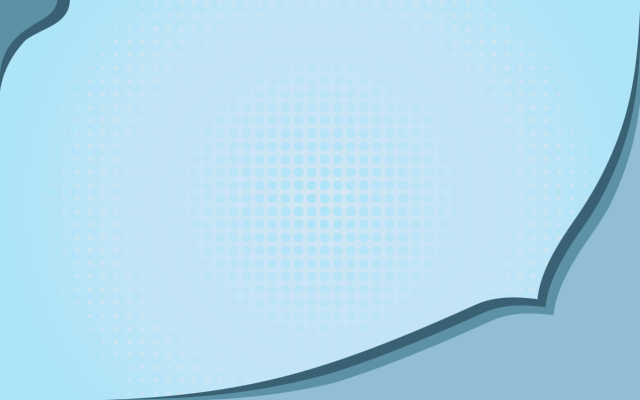
Write a WebGL 2 fragment shader that draws this background.

```glsl
#version 300 es
precision highp float;
// Pale blue halftone glow framed by layered, curved corner ribbons.

#define UNITS 480.0                  // canvas height in design units
#define GLOW_CENTER vec2(383.0, 240.0)
#define GRID_ORIGIN vec2(374.0, 242.0)
#define PITCH 15.64                  // halftone spacing
#define DOT_RADIUS 5.8
#define DOT_REACH 350.0              // dots vanish at this distance
#define BLEND_RADIUS 190.0           // dots and ground share one colour here
#define RIBBON_STEP 9.6              // offset between ribbon layers

uniform vec2 u_resolution;
out vec4 outColor;

const vec3 PALE  = vec3(0.820, 0.902, 0.950);
const vec3 SKY   = vec3(0.765, 0.895, 0.968);
const vec3 CYAN  = vec3(0.682, 0.893, 0.973);
const vec3 MIST  = vec3(0.790, 0.898, 0.950);
const vec3 STEEL = vec3(0.570, 0.740, 0.842);
const vec3 TEAL  = vec3(0.360, 0.570, 0.652);
const vec3 DEEP  = vec3(0.222, 0.382, 0.450);

// Cubic Hermite span; each knot is (position, value, slope).
float span(float s, vec3 a, vec3 b) {
    float h = b.x - a.x;
    float t = clamp((s - a.x) / h, 0.0, 1.0);
    float u = 1.0 - t;
    return u * u * ((1.0 + 2.0 * t) * a.y + t * h * a.z)
         + t * t * ((1.0 + 2.0 * u) * b.y - u * h * b.z);
}

// Smooth curve through four knots, constant beyond both ends.
float curve(float s, vec3 a, vec3 b, vec3 c, vec3 d) {
    if (s < b.x) return span(s, a, b);
    return s < c.x ? span(s, b, c) : span(s, c, d);
}

// Antialiased coverage, positive distances are inside.
float coverage(float d) {
    return clamp(d / max(fwidth(d), 1e-4) + 0.5, 0.0, 1.0);
}

// Lower right ribbon: a bottom sweep and a side sweep meeting at a cusp.
float ribbon(vec2 p, float shift) {
    float bottom = curve(p.x - shift,
        vec3(80.0, -1.0, 0.01), vec3(330.0, 25.5, 0.24),
        vec3(570.0, 114.0, 0.45), vec3(645.0, 121.0, -0.12));
    float side = curve(p.y + shift,
        vec3(121.0, 645.0, 0.1), vec3(217.0, 690.0, 0.7),
        vec3(330.0, 747.0, 0.32), vec3(480.0, 768.5, 0.04));
    // The layers converge towards both tips.
    bottom -= shift * clamp((p.x - 150.0) / 250.0, 0.0, 1.0);
    side += shift * clamp((UNITS - p.y) / 250.0, 0.0, 1.0);
    return max(bottom - p.y, p.x - side);
}

// Radial ground with a halftone grid of the opposite gradient.
vec3 halftone(vec2 p, float pixel) {
    float r = length(p - GLOW_CENTER);
    float inner = clamp(r / BLEND_RADIUS, 0.0, 1.0);
    float outer = smoothstep(BLEND_RADIUS, 390.0, r);
    vec3 ground = mix(mix(PALE, SKY, inner), CYAN, outer);
    vec3 dots = mix(mix(CYAN, SKY, inner), MIST, smoothstep(BLEND_RADIUS, 290.0, r));

    vec2 cell = (fract((p - GRID_ORIGIN) / PITCH + 0.5) - 0.5) * PITCH;
    float size = DOT_RADIUS * (1.0 - pow(min(r / DOT_REACH, 1.0), 4.0));
    float mask = clamp((size - length(cell)) / pixel + 0.5, 0.0, 1.0);
    return mix(ground, dots, mask * smoothstep(0.0, 0.6, size));
}

void main() {
    float pixel = UNITS / u_resolution.y;
    vec2 p = gl_FragCoord.xy * pixel;
    vec3 color = halftone(p, pixel);

    // Lower right layers, from the outer band inwards
    color = mix(color, DEEP, coverage(ribbon(p, 0.0)));
    color = mix(color, TEAL, coverage(ribbon(p, RIBBON_STEP)));
    color = mix(color, STEEL, coverage(ribbon(p, 2.0 * RIBBON_STEP)));

    // Upper left corner
    float rim = curve(p.y,
        vec3(360.0, -1.0, 0.05), vec3(430.0, 29.0, 0.9),
        vec3(452.0, 67.0, 1.5), vec3(480.0, 84.0, 0.1));
    float fill = curve(p.y,
        vec3(375.0, -1.0, 0.05), vec3(438.0, 23.0, 1.1),
        vec3(458.0, 53.0, 1.6), vec3(480.0, 69.0, 0.2));
    color = mix(color, DEEP, coverage(rim - p.x));
    color = mix(color, TEAL, coverage(fill - p.x));

    outColor = vec4(color, 1.0);
}
```
